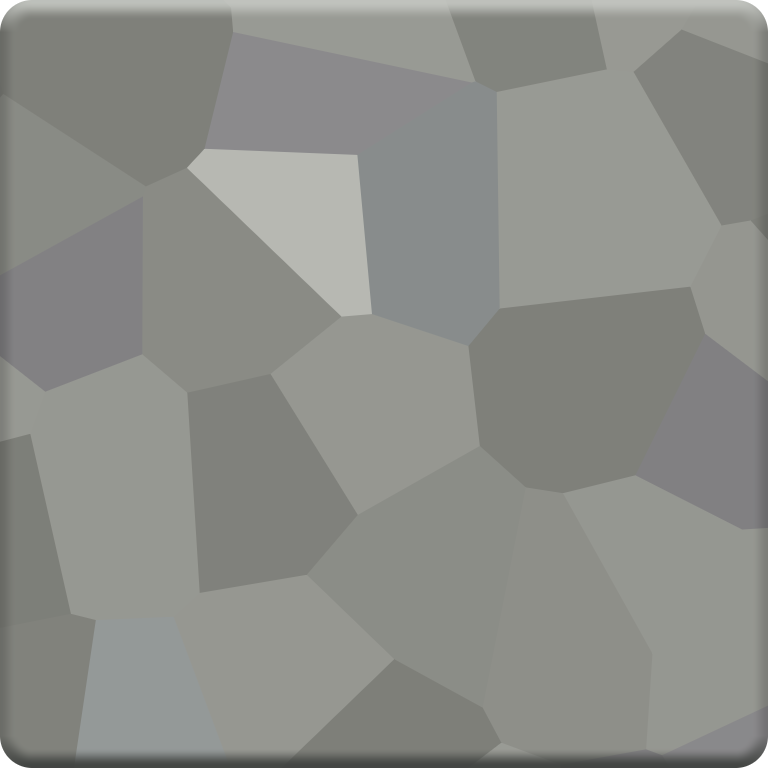
Write a Shadertoy shader that draws this background.

```glsl
// Bevelled stone tile split into flat, angular grey Voronoi facets.

const float CELLS = 4.6;           // facets along the canvas height
const float CORNER_RADIUS = 0.042;
const float BEVEL_WIDTH = 0.026;

vec2 hash22(vec2 p) {
    vec3 q = fract(p.xyx * vec3(0.1031, 0.1030, 0.0973));
    q += dot(q, q.yzx + 33.33);
    return fract((q.xx + q.yz) * q.zy);
}

vec2 cellSeed(vec2 id) {
    return id + hash22(id + 47.0);
}

// Spreads the tones evenly over every 5 by 5 block of cells
float toneRank(vec2 id) {
    return mod(10.0 * id.x + 11.0 * id.y + 6.0, 25.0) / 25.0;
}

vec3 facetColor(vec2 id) {
    float rank = toneRank(id);
    vec2 rnd = hash22(id + 113.0);
    float tone = 0.50;
    if (rank > 0.33) tone = 0.55;
    if (rank > 0.58) tone = 0.59;
    if (rank > 0.94) tone = 0.71;
    tone += 0.024 * (rnd.x - 0.5);

    vec3 tint = vec3(0.0, 0.005, -0.018);                  // olive grey
    if (rnd.y < 0.14) tint = vec3(0.0, -0.003, 0.005);     // violet grey
    else if (rnd.y < 0.23) tint = vec3(-0.012, 0.006, 0.004); // slate
    return tone + tint;
}

// Nearest facet, blended with its neighbour across a border one pixel wide
vec3 facets(vec2 p, float pixel) {
    vec2 base = floor(p);
    vec2 nearId = base, nextId = base;
    float nearDist = 1e9, nextDist = 1e9;
    for (int y = -2; y <= 2; y++) {
        for (int x = -2; x <= 2; x++) {
            vec2 id = base + vec2(x, y);
            vec2 offset = cellSeed(id) - p;
            float dist = dot(offset, offset);
            if (dist < nearDist) {
                nextDist = nearDist;
                nextId = nearId;
                nearDist = dist;
                nearId = id;
            } else if (dist < nextDist) {
                nextDist = dist;
                nextId = id;
            }
        }
    }
    float gap = length(cellSeed(nextId) - cellSeed(nearId));
    float border = 0.5 * (nextDist - nearDist) / max(gap, 1e-4);
    float blend = clamp(0.5 - border / pixel, 0.0, 0.5);
    return mix(facetColor(nearId), facetColor(nextId), blend);
}

// Signed distance to a rounded box in x, outward normal in yz
vec3 roundedBox(vec2 p, vec2 halfSize, float radius) {
    vec2 q = abs(p) - halfSize + radius;
    vec2 outer = max(q, 0.0);
    float dist = length(outer) + min(max(q.x, q.y), 0.0) - radius;
    return vec3(dist, sign(p) * outer / max(length(outer), 1e-5));
}

// Light from above: bright top rim, dark bottom rim, faint side shade
vec3 bevel(vec3 color, float dist, vec2 normal, float width) {
    float rim = smoothstep(-width, -0.1 * width, dist);
    float side = smoothstep(-0.8 * width, 0.0, dist) * abs(normal.x);
    color *= 1.0 - 0.17 * side;
    color = mix(color, vec3(0.77, 0.78, 0.76), 0.9 * rim * max(normal.y, 0.0));
    return mix(color, vec3(0.25, 0.26, 0.25), 0.95 * rim * max(-normal.y, 0.0));
}

void mainImage(out vec4 fragColor, in vec2 fragCoord) {
    float pixel = 1.0 / iResolution.y;
    vec2 uv = fragCoord * pixel;
    vec2 halfSize = 0.5 * iResolution.xy * pixel;

    vec3 color = facets(uv * CELLS, pixel * CELLS);
    vec3 box = roundedBox(uv - halfSize, halfSize, CORNER_RADIUS);
    color = bevel(color, box.x, box.yz, BEVEL_WIDTH);

    // White beyond the rounded corners
    float outside = clamp(0.5 + box.x / pixel, 0.0, 1.0);
    fragColor = vec4(mix(color, vec3(1.0), outside), 1.0);
}
```
